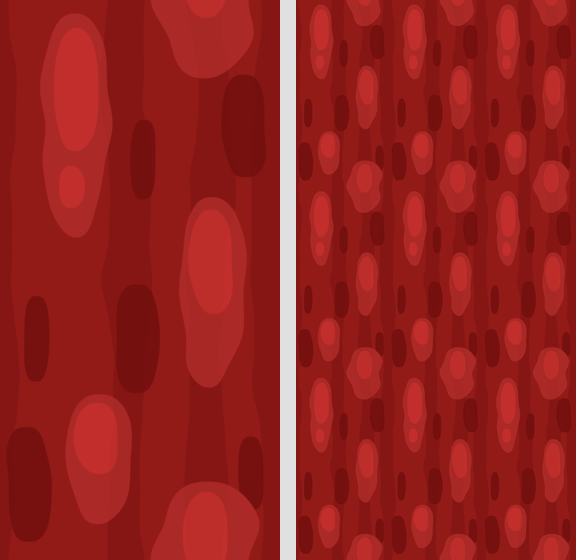
Left, the tile; right, the same tile 3 across and 3 down.
Give the GLSL for this pattern, as a WebGL 2 fragment shader.

```glsl
#version 300 es
precision highp float;
// Tileable red bark-like pattern: wavy vertical streaks, dark pits and glowing oval knots.

uniform vec2 u_resolution;
out vec4 fragColor;

const vec2 TILE = vec2(1.0, 2.0);
const vec3 BASE_RED = vec3(0.572, 0.106, 0.096);
const vec3 STREAK_RED = vec3(0.527, 0.086, 0.079);
const vec3 PIT_RED = vec3(0.467, 0.065, 0.058);
const vec3 KNOT_RED = vec3(0.670, 0.160, 0.150);
const vec3 CORE_RED = vec3(0.755, 0.182, 0.170);

// Integer hash of a cell index and a seed, 0 to 1
float hash(float cell, float seed) {
    uint h = uint(cell) * 1597334677u ^ uint(seed) * 3812015801u;
    h = (h ^ (h >> 15)) * 2246822519u;
    h ^= h >> 13;
    return float(h & 65535u) / 65535.0;
}

// Smooth 1D noise that repeats after a whole number of cells
float noise(float x, float period, float seed) {
    float cell = floor(x);
    float t = smoothstep(0.0, 1.0, x - cell);
    return mix(hash(mod(cell, period), seed), hash(mod(cell + 1.0, period), seed), t);
}

// Coverage of the inside of a signed distance
float fill(float d, float softness) {
    return 1.0 - smoothstep(-softness, softness, d);
}

// Shortest offset from a centre on the wrapping tile
vec2 wrapOffset(vec2 p, vec2 center) {
    vec2 d = p - center;
    return d - TILE * round(d / TILE);
}

// Approximate distance to a tapered, wobbly superellipse
float blobDistance(vec2 q, vec2 radius, float power, float taper, float seed) {
    q.x += radius.x * 0.28 * (noise(q.y * 7.0 + 16.0, 32.0, seed) - 0.5);
    q.x /= 1.0 + taper * clamp(q.y / radius.y, -1.0, 1.0);
    vec2 u = abs(q / radius);
    vec2 powered = pow(u, vec2(power));
    float k = pow(powered.x + powered.y, 1.0 / power);
    vec2 slope = pow(u / max(k, 1e-4), vec2(power - 1.0)) / radius;
    return (k - 1.0) / max(length(slope), 1e-3);
}

// Wandering edge offset of a streak
float wander(float y, float seed) {
    return 0.06 * (noise(y * 3.0, 6.0, seed) - 0.5)
         + 0.02 * (noise(y * 8.0, 16.0, seed + 9.0) - 0.5);
}

// Three vertical bands whose two sides wander on their own
float streaks(vec2 p, float softness) {
    float mask = 0.0;
    for (int n = 0; n < 3; n++) {
        float i = float(n);
        float center = -0.01 + 0.55 * i - 0.085 * i * i;
        float x = wrapOffset(p, vec2(center, p.y)).x;
        float left = -0.062 + wander(p.y, 20.0 + i);
        float right = 0.062 + wander(p.y, 40.0 + i);
        mask = max(mask, fill(max(left - x, x - right), softness));
    }
    return mask;
}

// Three columns of pits, a larger and a smaller one in each
float pits(vec2 p, float softness) {
    float mask = 0.0;
    for (int n = 0; n < 6; n++) {
        float column = float(n / 2) - 1.0;
        float side = float(n % 2) * 2.0 - 1.0;
        vec2 center = vec2(0.5 + 0.385 * column + 0.015 * side,
                           1.11 + 0.7 * column + 0.12 * column * column
                           + side * (0.32 + 0.06 * column));
        vec2 radius = vec2(0.061, 0.168 - 0.011 * column) - side * vec2(0.016, 0.026);
        float d = blobDistance(wrapOffset(p, center), radius, 2.8, 0.0, 60.0 + float(n));
        mask = max(mask, fill(d, softness));
    }
    return mask;
}

// Two staggered columns of knots: x is the body, y the bright core
vec2 knots(vec2 p, float softness) {
    vec2 mask = vec2(0.0);
    for (int n = 0; n < 4; n++) {
        float column = float(n / 2);
        float side = float(n % 2) * 2.0 - 1.0;
        float seed = 80.0 + float(n);
        vec2 center = mix(vec2(0.31, 0.956), vec2(0.745, 0.478), column)
                    + side * mix(vec2(-0.039, 0.596), vec2(0.008, 0.478), column);
        vec2 radius = mix(vec2(0.118, 0.316), vec2(0.145, 0.31), column)
                    + side * mix(vec2(0.002, 0.084), vec2(-0.03, 0.03), column);
        vec2 q = wrapOffset(p, center);
        vec2 coreRadius = vec2(min(radius.x * 0.68, 0.08), radius.y * 0.55);
        float body = blobDistance(q, radius, 2.3, 0.12, seed);
        float core = blobDistance(q - vec2(0.0, radius.y * 0.32), coreRadius, 2.3, 0.0, seed + 10.0);
        if (radius.y > 0.36) { // tall knots carry a second small core
            vec2 lower = q + radius * vec2(0.15, 0.55);
            core = min(core, blobDistance(lower, radius * vec2(0.39, 0.19), 2.2, 0.0, seed));
        }
        mask = max(mask, vec2(fill(body, softness), fill(core, softness)));
    }
    return mask;
}

void main() {
    vec2 p = gl_FragCoord.xy / u_resolution * TILE;
    float softness = 0.003;
    float streak = streaks(p, softness);
    vec2 knot = knots(p, softness);

    vec3 color = mix(BASE_RED, STREAK_RED, streak);
    color = mix(color, PIT_RED * (1.0 - 0.03 * streak), pits(p, softness));
    color = mix(color, KNOT_RED * (1.0 - 0.02 * streak), knot.x);
    color = mix(color, CORE_RED * (1.0 - 0.02 * streak), knot.y);
    fragColor = vec4(color, 1.0);
}
```
